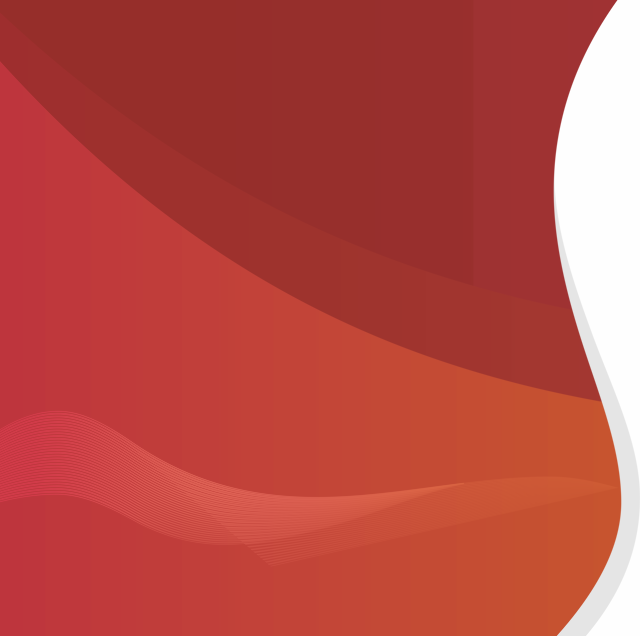
Write a Shadertoy shader that draws this background.

```glsl
// A curved red panel on white with a grey shadow, two dark swoops across its
// top and a ribbon of fine lines below. Outlines are chains of cubic spans
// whose nodes hold (position, value, slope); layers are painted back to front.

const vec3 WHITE = vec3(0.996);
const vec3 SHADOW = vec3(0.898);

// Cubic through two nodes, held constant outside them
float span(float x, vec3 a, vec3 b) {
    float w = b.x - a.x;
    float t = clamp((x - a.x) / w, 0.0, 1.0);
    float u = 1.0 - t;
    return mix(a.y, b.y, t * t * (3.0 - 2.0 * t))
         + w * t * u * (a.z * u - b.z * t);
}

float curve(float x, vec3 nodes[6]) {
    float value = nodes[0].y;
    for (int i = 0; i < 5; i++) {
        if (x >= nodes[i].x) value = span(x, nodes[i], nodes[i + 1]);
    }
    return value;
}

// Soft coverage of the positive side of an edge
float cover(float d, float px) {
    return smoothstep(-px, px, d);
}

// Three-stop horizontal gradient
vec3 ramp(float x, vec3 a, vec3 b, vec3 c) {
    return x < 0.5 ? mix(a, b, x * 2.0) : mix(b, c, x * 2.0 - 1.0);
}

// Coordinate with faint steps, as in a banded gradient
float banded(float x, float count, float px) {
    float s = x * count;
    float rise = smoothstep(1.0 - 2.0 * count * px, 1.0, fract(s));
    return mix(x, (floor(s) + rise + 0.5) / count, 0.65);
}

// Fine lines blended between two heights; averages out when too dense
float threads(float y, float top, float bottom, float count, float px) {
    float thickness = max(top - bottom, px);
    float q = (top - y) / thickness;
    float contrast = smoothstep(1.2, 4.0, thickness / (count * px));
    float line = 0.5 + 0.5 * contrast * cos(6.28318 * q * count);
    return line * cover(top - y, px) * cover(y - bottom, px);
}

vec3 addRibbon(vec3 col, vec2 p, float px) {
    float top = curve(p.x, vec3[6](
        vec3(0.0, 0.325, 0.61), vec3(0.0911, 0.3539, 0.0),
        vec3(0.2083, 0.3039, -0.687), vec3(0.4948, 0.2184, 0.0),
        vec3(0.8594, 0.2507, 0.0), vec3(0.9661, 0.2329, -0.283)));
    float bottom = curve(p.x, vec3[6](
        vec3(0.0, 0.2105, 0.25), vec3(0.0885, 0.2224, 0.0),
        vec3(0.2083, 0.1816, -0.556), vec3(0.3516, 0.1434, 0.0),
        vec3(0.5208, 0.1737, 0.283), vec3(0.7292, 0.2395, 0.2)));
    float fanBottom = 0.1092 + 0.2279 * (p.x - 0.4232);
    float fanLeft = 0.2604 - 1.156 * (p.y - 0.25);

    vec3 tint = mix(vec3(0.82, 0.23, 0.285), vec3(0.87, 0.38, 0.33),
                    smoothstep(0.03, 0.32, p.x));
    tint = mix(tint, vec3(0.88, 0.43, 0.26), smoothstep(0.4, 0.85, p.x));

    // Faint fan under the right half
    float fan = threads(p.y, top, fanBottom, 26.0, px);
    fan *= cover(p.x - fanLeft, px) * cover(0.9661 - p.x, px);
    float fanDepth = clamp((top - p.y) / max(top - fanBottom, px), 0.0, 1.0);
    col = mix(col, tint, fan * mix(0.6, 0.35, fanDepth));

    // Main wave, brightest along its upper rim
    float wave = threads(p.y, top, bottom, 30.0, px);
    wave *= cover(0.725 - p.x, px);
    float depth = clamp((top - p.y) / max(top - bottom, px), 0.0, 1.0);
    float fade = mix(1.0, mix(1.0, 0.35, depth), smoothstep(0.1, 0.3, p.x));
    return mix(col, tint, min(1.65 * wave * fade, 1.0));
}

void mainImage(out vec4 fragColor, in vec2 fragCoord) {
    vec2 p = fragCoord / iResolution.xy;
    float px = 0.8 / min(iResolution.x, iResolution.y);

    // Right-hand outlines, as x against height
    float panelEdge = curve(p.y, vec3[6](
        vec3(0.0, 0.8698, 0.89), vec3(0.2105, 0.9707, 0.0),
        vec3(0.4474, 0.9141, -0.327), vec3(0.7, 0.8652, 0.0),
        vec3(1.0, 0.9648, 0.713), vec3(1.1, 1.04, 0.7)));
    float shadowEdge = curve(p.y, vec3[6](
        vec3(0.0, 0.9154, 0.84), vec3(0.2171, 1.0, 0.0),
        vec3(0.4737, 0.9258, -0.366), vec3(0.7303, 0.8659, 0.0),
        vec3(1.0, 0.8659, 0.0), vec3(1.1, 0.8659, 0.0)));

    // Red to orange panel with its ribbon
    vec3 panel = ramp(banded(p.x, 14.0, px), vec3(0.745, 0.205, 0.24),
                      vec3(0.763, 0.272, 0.218), vec3(0.78, 0.335, 0.18));
    panel = addRibbon(panel, p, px);

    // Dark swoops
    float lowerSwoop = span(p.x, vec3(0.0, 0.9039, -1.11), vec3(0.9401, 0.3684, -0.182));
    float upperSwoop = span(p.x, vec3(0.0, 0.9803, -0.94), vec3(0.8932, 0.5132, -0.202));
    vec3 swoop = ramp(banded(p.x, 7.5, px), vec3(0.62, 0.18, 0.18),
                      vec3(0.62, 0.2, 0.175), vec3(0.645, 0.22, 0.195));
    vec3 deep = ramp(banded(p.x, 2.7, px), vec3(0.59, 0.18, 0.162),
                     vec3(0.588, 0.182, 0.17), vec3(0.632, 0.2, 0.204));
    panel = mix(panel, swoop, cover(p.y - lowerSwoop, px));
    panel = mix(panel, deep, cover(p.y - upperSwoop, px));

    vec3 col = mix(WHITE, SHADOW, cover(shadowEdge - p.x, px));
    col = mix(col, panel, cover(panelEdge - p.x, px));
    fragColor = vec4(col, 1.0);
}
```
